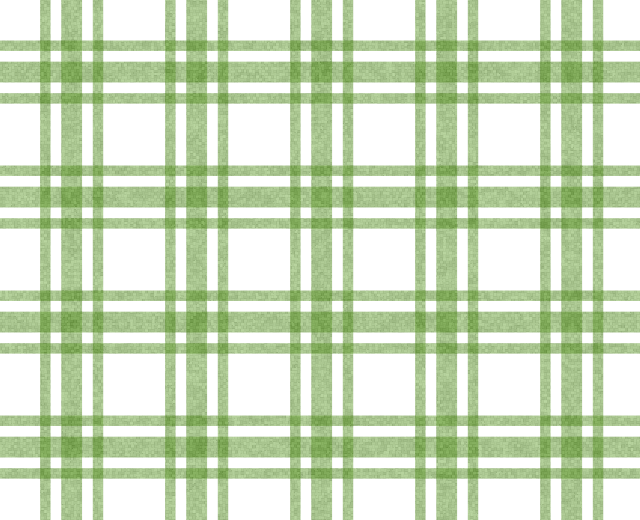
This pattern is drawn by a Shadertoy shader. Its source:

```glsl
// Green and white tartan check: each repeat has one wide stripe flanked by two
// narrow ones, both ways. Translucent dye layers darken where stripes cross,
// and a fine irregular plain weave gives the dyed areas a linen grain.

const float REPEAT = 0.2404;                  // repeat size, in canvas heights
const vec2  STRIPE_CENTER = vec2(0.1378, 0.1402);
const float WIDE_HALF = 0.0833;               // stripe sizes, in repeats
const float NARROW_HALF = 0.0417;
const float NARROW_OFFSET = 0.2107;
const float THREADS = 42.0;                   // threads per repeat
const float DYE_OPACITY = 0.5;
const vec3  DYE = vec3(0.32, 0.54, 0.12);
const vec3  CLOTH = vec3(1.0);

float hash(vec2 p) {
    return fract(sin(dot(p, vec2(127.1, 311.7))) * 43758.5453);
}

float valueNoise(vec2 p) {
    vec2 cell = floor(p);
    vec2 f = fract(p);
    f = f * f * (3.0 - 2.0 * f);
    float low = mix(hash(cell), hash(cell + vec2(1.0, 0.0)), f.x);
    float high = mix(hash(cell + vec2(0.0, 1.0)), hash(cell + vec2(1.0, 1.0)), f.x);
    return mix(low, high, f.y);
}

// Smoothed coverage of a band, given the distance from its middle line
float band(float dist, float halfWidth, float blur) {
    return clamp(0.5 + (halfWidth - dist) / blur, 0.0, 1.0);
}

// One wide and two narrow stripes per unit
float stripes(float x, float blur) {
    float d = abs(fract(x + 0.5) - 0.5);
    float wide = band(d, WIDE_HALF, blur);
    float narrow = band(abs(d - NARROW_OFFSET), NARROW_HALF, blur);
    return max(wide, narrow);
}

// Signed relief of a plain weave, near zero on average
float weave(vec2 p) {
    p += 0.5 * vec2(valueNoise(p * 0.3), valueNoise(p * 0.3 + 37.0));
    vec2 cell = floor(p);
    vec2 f = fract(p) - 0.5;
    float warpOnTop = mod(cell.x + cell.y, 2.0);
    float across = mix(f.y, f.x, warpOnTop);
    float roundness = 1.0 / 3.0 - 4.0 * across * across;
    return 0.45 * roundness + 0.7 * (hash(cell) - 0.5);
}

void mainImage(out vec4 fragColor, in vec2 fragCoord) {
    vec2 tile = (fragCoord / iResolution.y - STRIPE_CENTER) / REPEAT;
    float blur = 1.0 / (iResolution.y * REPEAT);

    // Two dye layers, vertical then horizontal
    float vertical = stripes(tile.x, blur);
    float horizontal = stripes(tile.y, blur);
    vec3 color = mix(CLOTH, DYE, DYE_OPACITY * vertical);
    color = mix(color, DYE, DYE_OPACITY * horizontal);

    // Thread relief and faint mottling, only where dyed
    float grain = 0.12 * weave(tile * THREADS);
    grain += 0.03 * (valueNoise(tile * 9.0) - 0.5);
    color += grain * max(vertical, horizontal);

    fragColor = vec4(clamp(color, 0.0, 1.0), 1.0);
}
```
